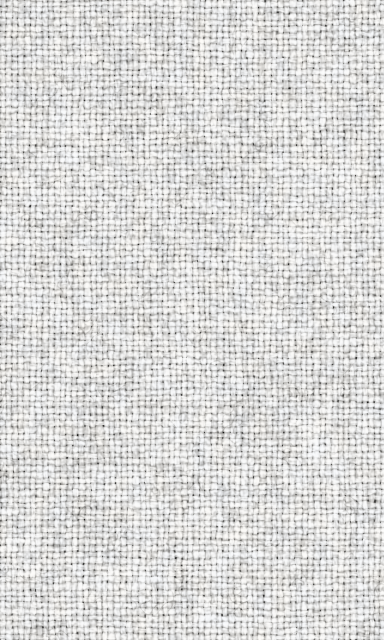
Reproduce this texture procedurally as a Shadertoy shader.

```glsl
// Pale undyed linen in plain weave, seen from above.
// Noise bends a grid of crossing threads; each cell puts warp or weft on top,
// and rounded shading, fuzz, loose fibres and pinholes give the rough cloth.

const float PI = 3.14159265;
const float THREADS_PER_HEIGHT = 102.0;
const float WARP_STRETCH = 1.04;
const float WARP_HALF_WIDTH = 0.43;
const float WEFT_HALF_WIDTH = 0.39;
const float EDGE_SOFTNESS = 0.08;
const float GAP_TONE = 0.53;
const float MEAN_TONE = 0.847;
const float WEAVE_MEAN = 0.862;
const float CONTRAST = 1.4;
const float KNEE = 0.92;
const float HEADROOM = 0.07;
const vec3 SHADOW_TINT = vec3(1.005, 0.999, 0.984);
const vec3 LIGHT_TINT = vec3(1.0, 1.0, 0.998);

float hash(vec2 p) {
    vec3 q = fract(p.xyx * 0.1031);
    q += dot(q, q.yzx + 33.33);
    return fract((q.x + q.y) * q.z);
}

vec2 gradientAt(vec2 cell) {
    float angle = 2.0 * PI * hash(cell + 200.0);
    return vec2(cos(angle), sin(angle));
}

// Gradient noise, roughly -0.7 to 0.7
float noise(vec2 p) {
    vec2 i = floor(p), f = p - i;
    vec2 u = f * f * f * (f * (f * 6.0 - 15.0) + 10.0);
    vec2 e = vec2(1.0, 0.0);
    float a = dot(gradientAt(i), f);
    float b = dot(gradientAt(i + e.xy), f - e.xy);
    float c = dot(gradientAt(i + e.yx), f - e.yx);
    float d = dot(gradientAt(i + e.xx), f - e.xx);
    return mix(mix(a, b, u.x), mix(c, d, u.x), u.y);
}

// Uneven thread spacing and hand-spun waver
vec2 bendThreads(vec2 q) {
    vec2 slow = vec2(noise(q * 0.06), noise(q * 0.06 + 31.7));
    vec2 spacing = vec2(noise(q * vec2(0.47, 0.05) + 5.3),
                        noise(q * vec2(0.05, 0.47) + 17.9));
    vec2 waver = vec2(noise(q * 0.65 + 43.1), noise(q * 0.65 + 71.4));
    return q + 0.35 * slow + 0.38 * spacing + 0.24 * waver;
}

// Tone in x and coverage in y of one thread.
// across: offset from its axis, along: distance on it, lift: 0 under to 1 over
vec2 threadShade(float across, float along, float id, float lift, float halfWidth) {
    float slub = noise(vec2(id * 7.31 + 0.37, along * 0.23));
    float width = halfWidth + 0.08 * slub + 0.05 * (lift - 0.5)
                + 0.16 * noise(vec2(id * 3.17 + 0.61, along * 0.9));
    float t = clamp(across / width, -1.0, 1.0);
    float roundness = sqrt(1.0 - t * t);
    float fibre = noise(vec2(across * 3.2 + id * 5.7, along * 1.3 + 0.4 * across));
    float tone = 0.585 + 0.23 * lift + 0.15 * roundness
               + 0.11 * fibre + 0.03 * slub;
    float cover = 1.0 - smoothstep(width - EDGE_SOFTNESS, width + EDGE_SOFTNESS, abs(across));
    return vec2(tone, cover);
}

float weaveTone(vec2 q) {
    vec2 id = floor(q), f = q - id - 0.5;
    float side = mod(id.x + id.y, 2.0) * 2.0 - 1.0;
    vec2 lift = 0.5 + 0.5 * side * vec2(1.0, -1.0) * cos(PI * f.yx);
    vec2 warp = threadShade(f.x, q.y, id.x, lift.x, WARP_HALF_WIDTH);
    vec2 weft = threadShade(f.y, q.x, id.y + 137.0, lift.y, WEFT_HALF_WIDTH);
    vec2 over = side > 0.0 ? warp : weft;
    vec2 under = side > 0.0 ? weft : warp;

    float gap = GAP_TONE + 0.4 * noise(q * 0.8 + 9.2);
    float tone = mix(mix(gap, under.x, under.y), over.x, over.y);
    return tone + 0.07 * (hash(id + 11.0) - 0.5);
}

// Thin curled fibres lying on the cloth in scattered patches
float strayFibre(vec2 q) {
    float curl = 1.0 - smoothstep(0.02, 0.09, abs(noise(q * 0.55 + 3.7)));
    return curl * smoothstep(0.08, 0.4, noise(q * 0.21 + 57.3));
}

// Bleached highlights level off below pure white
float softenHighlights(float tone) {
    float excess = max(tone - KNEE, 0.0);
    return min(tone, KNEE) + HEADROOM * (1.0 - exp(-excess / HEADROOM));
}

vec3 linen(vec2 p) {
    vec2 grid = p * THREADS_PER_HEIGHT * vec2(WARP_STRETCH, 1.0);
    float tone = weaveTone(bendThreads(grid));

    // Broad blotches, streaks along the threads, and fine fuzz
    tone += 0.02 * noise(grid * 0.07 + 13.6);
    tone += 0.025 * noise(grid * vec2(0.05, 0.42) + 23.8);
    tone += 0.025 * noise(grid * vec2(0.42, 0.04) + 83.2);
    tone += 0.045 * noise(grid * 0.9 + 61.2);
    tone += 0.11 * noise(grid * 2.0 + 7.7);
    tone -= 0.08 * strayFibre(grid);

    tone = softenHighlights(MEAN_TONE + CONTRAST * (tone - WEAVE_MEAN));
    vec3 tint = mix(SHADOW_TINT, LIGHT_TINT, smoothstep(0.6, 0.95, tone));
    tint += vec3(0.016, 0.003, -0.018) * noise(grid * 0.3 + 91.5);
    return tone * tint;
}

void mainImage(out vec4 fragColor, in vec2 fragCoord) {
    // Four samples per pixel smooth the thread edges
    vec3 colour = vec3(0.0);
    for (int k = 0; k < 4; k++) {
        vec2 offset = vec2(k % 2, k / 2) * 0.5 - 0.25;
        colour += linen((fragCoord + offset) / iResolution.y);
    }
    fragColor = vec4(clamp(colour / 4.0, 0.0, 1.0), 1.0);
}
```
